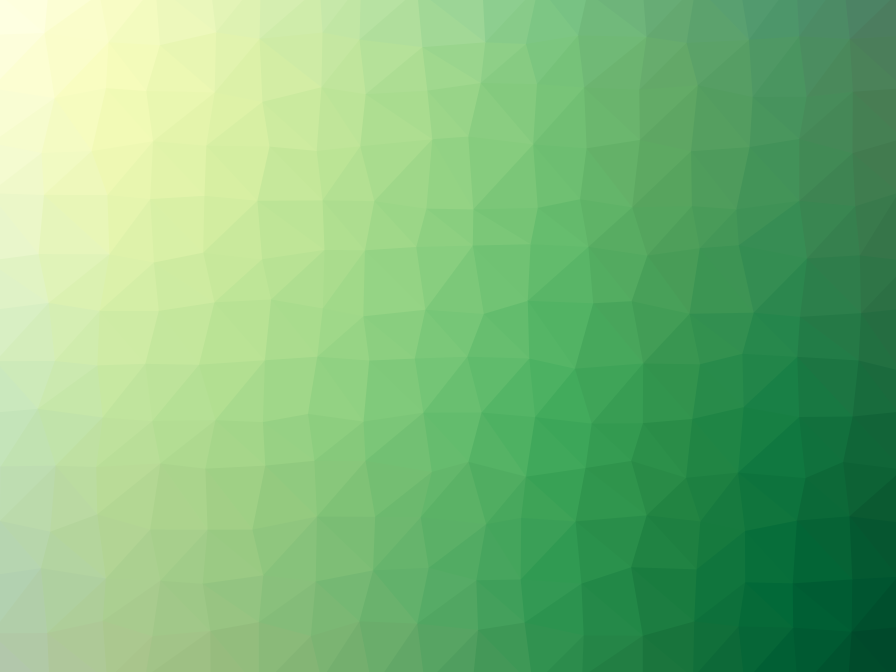
Reproduce this background procedurally as a Shadertoy shader.

```glsl
const float CELL = 0.08;                 // grid step, in canvas heights
const vec2 GRID_ORIGIN = vec2(0.069, 0.0625);

const vec3 RAMP[9] = vec3[9](
    vec3(1.00, 1.00, 0.90), vec3(0.97, 0.99, 0.73), vec3(0.85, 0.94, 0.64),
    vec3(0.68, 0.87, 0.56), vec3(0.47, 0.78, 0.47), vec3(0.25, 0.67, 0.36),
    vec3(0.14, 0.52, 0.26), vec3(0.00, 0.41, 0.22), vec3(0.00, 0.27, 0.16));

// Pale yellow to deep green
vec3 ramp(float t) {
    float s = clamp(t, 0.0, 1.0) * 8.0;
    int i = min(int(s), 7);
    return mix(RAMP[i], RAMP[i + 1], s - float(i));
}

vec2 hash2(vec2 p) {
    vec3 h = fract(p.xyx * vec3(0.1031, 0.1030, 0.0973));
    h += dot(h, h.yzx + 33.33);
    return fract((h.xx + h.yz) * h.zy);
}

// Grid corner pushed off its regular place
vec2 corner(vec2 id) {
    return id + 0.36 * (hash2(id + 50.0) - 0.5);
}

// Signed distance to the line a-b, positive on its right
float edgeDistance(vec2 p, vec2 a, vec2 b) {
    vec2 e = b - a;
    return dot(p - a, vec2(e.y, -e.x)) / length(e);
}

// Flat colour in rgb weighted by pixel coverage in alpha
vec4 facet(vec2 p, vec2 a, vec2 b, vec2 c, float pixel, float aspect) {
    float d = max(edgeDistance(p, a, b),
              max(edgeDistance(p, b, c), edgeDistance(p, c, a)));
    float coverage = clamp(0.5 - d / pixel, 0.0, 1.0);
    vec2 center = (a + b + c) / 3.0 * CELL + GRID_ORIGIN;
    vec3 color = mix(ramp(center.x / aspect), ramp(1.0 - center.y), 0.3);
    return vec4(color, 1.0) * coverage;
}

void mainImage(out vec4 fragColor, in vec2 fragCoord) {
    float aspect = iResolution.x / iResolution.y;
    float pixel = 1.0 / (CELL * iResolution.y);
    vec2 p = (fragCoord / iResolution.y - GRID_ORIGIN) / CELL;
    vec4 sum = vec4(0.0);

    // Nearby cells, each split along its shorter diagonal
    for (int j = -1; j <= 1; j++)
    for (int i = -1; i <= 1; i++) {
        vec2 id = floor(p) + vec2(i, j);
        vec2 a = corner(id);
        vec2 b = corner(id + vec2(1, 0));
        vec2 c = corner(id + vec2(1, 1));
        vec2 d = corner(id + vec2(0, 1));
        if (distance(a, c) < distance(b, d)) {
            sum += facet(p, a, b, c, pixel, aspect);
            sum += facet(p, a, c, d, pixel, aspect);
        } else {
            sum += facet(p, a, b, d, pixel, aspect);
            sum += facet(p, b, c, d, pixel, aspect);
        }
    }
    fragColor = vec4(sum.rgb / max(sum.a, 0.001), 1.0);
}
```
